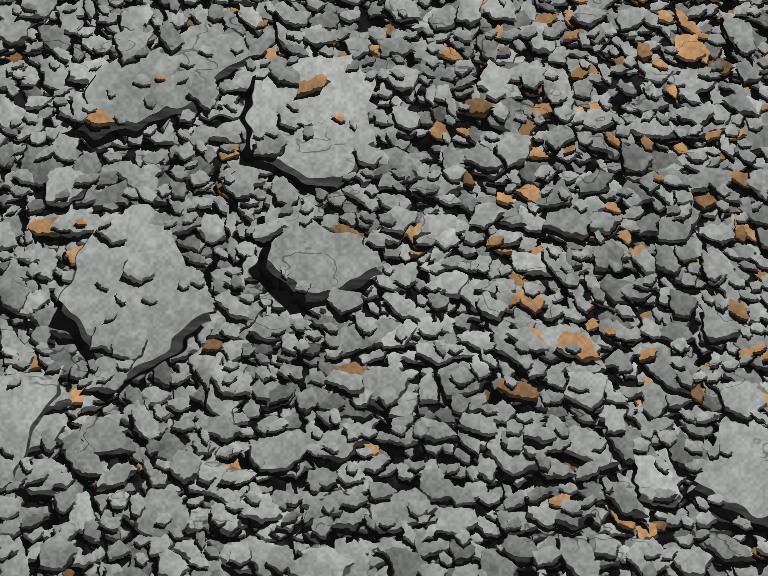
Reproduce this texture procedurally as a Shadertoy shader.

```glsl
// Sunlit scree of broken grey slate slabs with dark gaps and a few rusty stones.

const float TAU = 6.2831853;
const int LAYERS = 8;
const int SIDES = 5;
const vec3 SLATE = vec3(0.985, 1.0, 0.98);
const vec3 RUST = vec3(1.12, 0.87, 0.62);
const vec3 GAP = vec3(0.04, 0.042, 0.04);

float hash(vec2 p) {
    return fract(sin(dot(p, vec2(127.1, 311.7))) * 43758.5453);
}

float noise(vec2 p) {
    vec2 i = floor(p), f = fract(p);
    f = f * f * (3.0 - 2.0 * f);
    return mix(mix(hash(i), hash(i + vec2(1, 0)), f.x),
               mix(hash(i + vec2(0, 1)), hash(i + vec2(1, 1)), f.x), f.y);
}

float fbm(vec2 p) {
    float sum = 0.0, amp = 0.5;
    for (int i = 0; i < 4; i++) {
        sum += amp * noise(p);
        p = p * 2.03 + 17.0;
        amp *= 0.5;
    }
    return sum;
}

mat2 rotate(float a) {
    float c = cos(a), s = sin(a);
    return mat2(c, -s, s, c);
}

// Distances from three points to one irregular convex polygon
vec3 shard(vec2 top, vec2 side, vec2 shadow, float seed) {
    vec3 d = vec3(-1.0);
    for (int i = 0; i < SIDES; i++) {
        float k = float(i);
        float a = (k + 0.6 * hash(vec2(seed, k))) * TAU / float(SIDES);
        float r = mix(0.3, 0.5, hash(vec2(k + 3.0, seed)));
        vec2 n = vec2(cos(a), sin(a));
        d = max(d, vec3(dot(top, n), dot(side, n), dot(shadow, n)) - r);
    }
    return d;
}

// Grain, stains and hairline cracks of a lit face
float stoneGrain(vec2 p) {
    float stain = (fbm(p * 13.0) - 0.47) * 0.16;
    float grit = (noise(p * 190.0) - 0.5) * 0.11 + (noise(p * 85.0) - 0.5) * 0.07;
    float vein = abs(fbm(p * vec2(9.0, 17.0) + 40.0) - 0.5);
    float crack = (1.0 - smoothstep(0.0, 0.012, vein)) * smoothstep(0.5, 0.7, noise(p * 11.0));
    return stain + grit - 0.2 * crack;
}

// Paints one layer of scattered slabs over the colour below
vec3 paintSlabs(vec3 color, vec2 ground, float freq, float density, float id, float grain, float pixel) {
    vec2 p = ground * freq + id * 7.31;
    vec2 rough = vec2(noise(p * 5.0), noise(p * 5.0 + 31.0)) - 0.5;
    rough += 0.5 * (vec2(noise(p * 13.0), noise(p * 13.0 + 9.0)) - 0.5);
    vec2 base = floor(p);
    float blur = pixel * freq;
    float thick = min(0.045 + 0.004 * freq, 0.13);
    vec2 shadowShift = vec2(0.05, thick + min(0.04 + 0.006 * freq, 0.14));
    float strata = noise(ground * vec2(45.0, 170.0));

    for (int y = 1; y >= -1; y--)
    for (int x = -1; x <= 1; x++) {
        vec2 cell = base + vec2(x, y);
        float seed = hash(cell + id * 13.7) * 91.0;
        if (hash(vec2(seed, 1.7)) > density) continue;
        vec2 center = cell + 0.2 + 0.6 * vec2(hash(vec2(seed, 2.3)), hash(vec2(seed, 4.1)));
        vec2 q = p - center + 0.11 * rough;
        if (dot(q, q) > 1.1) continue;

        float aspect = mix(1.1, 2.3, hash(vec2(seed, 5.9)));
        mat2 turn = rotate(-0.35 + 1.9 * (hash(vec2(seed, 6.7)) - 0.5));
        vec2 squash = vec2(1.0, aspect);
        vec2 top = turn * q * squash;
        vec2 side = turn * (q + vec2(0.0, thick)) * squash;
        vec2 shadow = turn * (q + shadowShift) * squash;
        vec3 cover = 1.0 - smoothstep(-blur, blur, shard(top, side, shadow, seed));

        float shade = hash(vec2(seed, 8.3));
        float rustShare = 0.035 + 0.07 * smoothstep(1.0, 2.2, ground.x + ground.y);
        bool rusty = freq > 11.0 && hash(vec2(seed, 9.1)) < rustShare;
        vec3 tint = rusty ? RUST : SLATE;
        float tone = mix(0.39, 0.66, sqrt(shade)) + 0.07 * top.y + grain;
        color = mix(color, GAP, 0.94 * cover.z);
        color = mix(color, tint * mix(0.1, 0.34, 0.5 * shade + 0.5 * strata), cover.y);
        color = mix(color, tint * tone, cover.x);
    }
    return color;
}

void mainImage(out vec4 fragColor, in vec2 fragCoord) {
    vec2 uv = fragCoord / iResolution.y;
    float pixel = 0.8 / iResolution.y;

    // Stones shrink up the slope
    vec2 ground = vec2((uv.x - 0.67) * (1.0 + 0.3 * uv.y) + 0.67, uv.y * (1.0 + 0.22 * uv.y));
    float grain = stoneGrain(uv);

    // Cells per canvas height and share of filled cells, bottom layer first
    float freqs[LAYERS] = float[](27.0, 20.0, 14.0, 9.0, 21.0, 2.7, 12.0, 30.0);
    float shares[LAYERS] = float[](1.0, 0.95, 0.75, 0.6, 0.45, 0.4, 0.28, 0.2);

    vec3 color = GAP + 0.16 * noise(uv * 90.0) * noise(uv * 35.0);
    for (int i = 0; i < LAYERS; i++)
        color = paintSlabs(color, ground, freqs[i], shares[i], float(i) + 1.0, grain, pixel);

    fragColor = vec4(clamp(color, 0.0, 1.0), 1.0);
}
```
